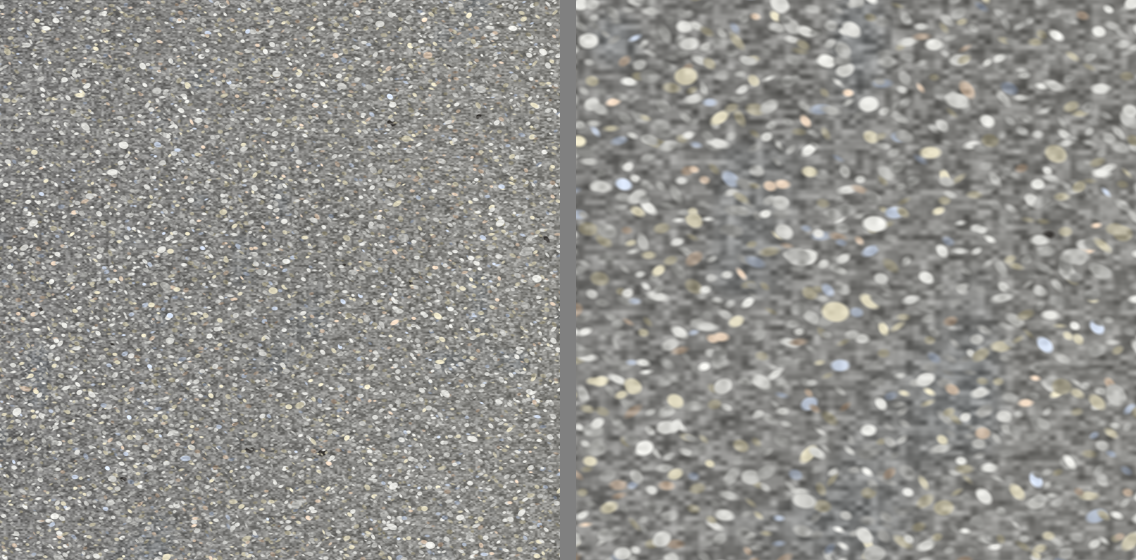
Left: the whole. Right: its middle third, enlarged.
Reproduce this texture procedurally as a WebGL 1 fragment shader.

```glsl
precision highp float;
// Worn grey asphalt: a finely mottled binder with pale, mostly flat-lying chips.
// Value noise makes the mottling; jittered cells scatter tilted ellipses in
// three layers: small chips, larger pale stones and rare dark pits.

uniform vec2 u_resolution;

#define BINDER vec3(0.512, 0.510, 0.500)
#define PIT vec3(0.27, 0.26, 0.25)
#define FINE_GRID vec2(235.0, 335.0)
#define COARSE_GRID vec2(115.0, 185.0)
#define FINE_CONTRAST 0.25
#define COARSE_CONTRAST 0.17
#define CHIP_CELLS 110.0
#define CHIP_SHARE 0.76
#define STONE_CELLS 42.0
#define STONE_SHARE 0.17
#define TILT 1.1
#define EDGE 0.0013

float hash(vec2 p) {
  return fract(sin(dot(p, vec2(127.1, 311.7))) * 43758.5453);
}

float valueNoise(vec2 p) {
  vec2 cell = floor(p);
  vec2 f = fract(p);
  f = f * f * (3.0 - 2.0 * f);
  float low = mix(hash(cell), hash(cell + vec2(1.0, 0.0)), f.x);
  float high = mix(hash(cell + vec2(0.0, 1.0)), hash(cell + 1.0), f.x);
  return mix(low, high, f.y);
}

// Mostly neutral stone, with some cream, rust and blue pieces.
vec3 stoneTint(float pick) {
  vec3 tint = vec3(1.0, 1.0, 0.98);
  tint = mix(tint, vec3(1.03, 1.0, 0.88), step(0.68, pick));
  tint = mix(tint, vec3(1.06, 0.96, 0.86), step(0.88, pick));
  return mix(tint, vec3(0.94, 0.99, 1.07), step(0.93, pick));
}

// Covers the ground with ellipses; radii and tones are (smallest, largest).
vec3 scatter(vec3 ground, vec2 uv, float cells, float share, vec2 radii,
             vec2 tones, float seed) {
  float edge = max(EDGE, 0.7 / min(u_resolution.x, u_resolution.y));
  vec2 home = floor(uv * cells);
  for (int j = -1; j <= 1; j++) {
    for (int i = -1; i <= 1; i++) {
      vec2 cell = home + vec2(float(i), float(j));
      vec2 key = cell + seed;
      vec2 jitter = vec2(hash(key + 3.1), hash(key + 7.7));
      vec2 offset = uv - (cell + jitter) / cells;

      // Tilt favours the horizontal, falling slightly to the right.
      float lean = hash(key + 13.3) + hash(key + 17.9) - 1.0;
      float angle = lean * TILT - 0.12;
      float c = cos(angle);
      float s = sin(angle);
      offset = vec2(c * offset.x + s * offset.y, c * offset.y - s * offset.x);

      float size = hash(key + 23.5);
      float width = mix(radii.x, radii.y, size * size);
      float height = width * mix(0.42, 0.80, hash(key + 29.2));
      float dist = (length(offset / vec2(width, height)) - 1.0) * height;
      float cover = 1.0 - smoothstep(-edge, edge, dist);
      cover *= step(hash(key + 31.6), share);

      float shade = hash(key + 37.4);
      vec3 color = mix(tones.x, tones.y, shade * shade) * stoneTint(hash(key + 41.8));
      ground = mix(ground, color, cover);
    }
  }
  return ground;
}

void main() {
  vec2 uv = gl_FragCoord.xy / min(u_resolution.x, u_resolution.y);

  // Binder with broad drifts: cooler on the left, warmer and paler on the right.
  float drift = valueNoise(uv * 5.0 + 11.0) - 0.5;
  vec3 color = BINDER + 0.03 * drift;
  color += (uv.x - 0.5) * vec3(0.035, 0.034, 0.022);
  float bluePatch = smoothstep(0.78, 1.0, valueNoise(uv * 14.0 + 40.0));
  color = mix(color, vec3(0.47, 0.50, 0.53), 0.4 * bluePatch);
  color += COARSE_CONTRAST * (valueNoise(uv * COARSE_GRID + 5.0) - 0.5);

  // Pits, chips and stones.
  vec3 pitted = scatter(color, uv, 17.0, 0.06, vec2(0.003, 0.009), vec2(0.0), 400.0);
  color = mix(PIT, color, clamp(pitted.g / color.g, 0.0, 1.0));
  color = scatter(color, uv, CHIP_CELLS, CHIP_SHARE, vec2(0.0026, 0.0062),
                  vec2(0.57, 0.96), 100.0);
  color = scatter(color, uv, STONE_CELLS, STONE_SHARE, vec2(0.0040, 0.0105),
                  vec2(0.70, 0.98), 250.0);

  // Fine grit over everything, weaker on the brightest stone.
  float grit = valueNoise(uv * FINE_GRID + 19.0) - 0.5;
  color += FINE_CONTRAST * grit * (1.0 - 0.5 * smoothstep(0.6, 0.9, color.g));
  gl_FragColor = vec4(clamp(color, 0.0, 1.0), 1.0);
}
```
